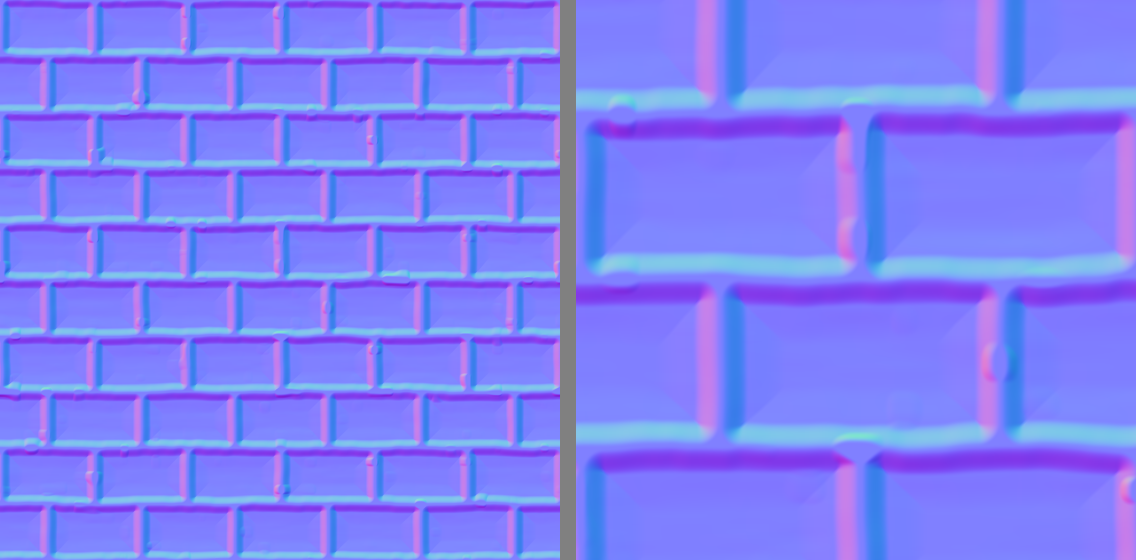
Left: the whole. Right: its middle third, enlarged.
Write a three.js fragment shader that draws this texture map.

```glsl
// Tangent-space normal map of a running-bond brick wall, 6 bricks by 10 courses.
// A height field of rounded, slightly worn bricks is differentiated numerically;
// all noise lattices wrap, so the tile is seamless.
varying vec2 vUv;

const vec2 GRID = vec2(6.0, 10.0);
const float MORTAR_SHIFT = 0.003;  // sideways offset of the upright joints
const float BEVEL = 0.0075;        // half width of the sloped brick edge
const float BRICK_HEIGHT = 0.0064;
const float DOME_HEIGHT = 0.0014;
const float STEP = 0.0013;         // spacing of the height differences

float hash(vec2 p) {
  vec3 q = fract(vec3(p.xyx) * 0.1031);
  q += dot(q, q.yzx + 33.33);
  return fract((q.x + q.y) * q.z);
}

// Value noise in 0..1 that repeats after a whole number of lattice cells
float wrapNoise(vec2 uv, vec2 period, float seed) {
  vec2 p = uv * period;
  vec2 i = floor(p);
  vec2 f = p - i;
  f = f * f * f * (f * (f * 6.0 - 15.0) + 10.0);
  vec2 a = mod(i, period) + seed;
  vec2 b = mod(i + 1.0, period) + seed;
  return mix(mix(hash(a), hash(vec2(b.x, a.y)), f.x),
             mix(hash(vec2(a.x, b.y)), hash(b), f.x), f.y);
}

float roundedBox(vec2 p, vec2 halfSize, float radius) {
  vec2 q = abs(p) - halfSize + radius;
  return length(max(q, 0.0)) + min(max(q.x, q.y), 0.0) - radius;
}

// Gentle bends of the courses plus finer ragged edges
vec2 warp(vec2 uv) {
  vec2 bend = vec2(wrapNoise(uv, vec2(18.0, 30.0), 11.0),
                   wrapNoise(uv, vec2(15.0, 20.0), 37.0)) - 0.5;
  float ragged = wrapNoise(uv, vec2(62.0, 30.0), 71.0) - 0.5;
  return uv + bend * vec2(0.0016, 0.0035) + vec2(0.0, 0.0016 * ragged);
}

// Signed distance to the brick containing uv, negative inside
float brickDistance(vec2 uv) {
  vec2 q = (uv - vec2(MORTAR_SHIFT, 0.0)) * GRID;
  q.x += 0.5 * (1.0 - mod(floor(q.y), 2.0));
  vec2 id = mod(floor(q), GRID);
  vec2 local = (fract(q) - 0.5) / GRID;
  local.y += (hash(id + 5.0) - 0.5) * 0.024 * local.x;
  vec2 inset = 0.0078 + 0.0014 * vec2(hash(id + 23.0), hash(id + 51.0));
  return roundedBox(local, 0.5 / GRID - inset, 0.005);
}

float wallHeight(vec2 uv) {
  float d = brickDistance(warp(uv));
  // sparse chips eat into the edges
  d += 0.004 * smoothstep(0.78, 1.0, wrapNoise(uv, vec2(36.0, 40.0), 93.0));
  float brick = smoothstep(-BEVEL, BEVEL, -d);
  float dome = smoothstep(0.0, 0.03, -d);
  // faint horizontal grain on the brick faces
  float grain = 0.0004 * wrapNoise(uv, vec2(12.0, 45.0), 117.0)
              + 0.0001 * wrapNoise(uv, vec2(30.0, 110.0), 151.0);
  return BRICK_HEIGHT * brick + DOME_HEIGHT * dome + grain * brick;
}

void main() {
  vec2 dx = vec2(STEP, 0.0);
  vec2 dy = vec2(0.0, STEP);
  vec2 slope = vec2(wallHeight(vUv + dx) - wallHeight(vUv - dx),
                    wallHeight(vUv + dy) - wallHeight(vUv - dy)) / (2.0 * STEP);
  // green points down the wall
  vec3 normal = normalize(vec3(-slope.x, slope.y, 1.0));
  gl_FragColor = vec4(normal * 0.5 + 0.5, 1.0);
}
```
